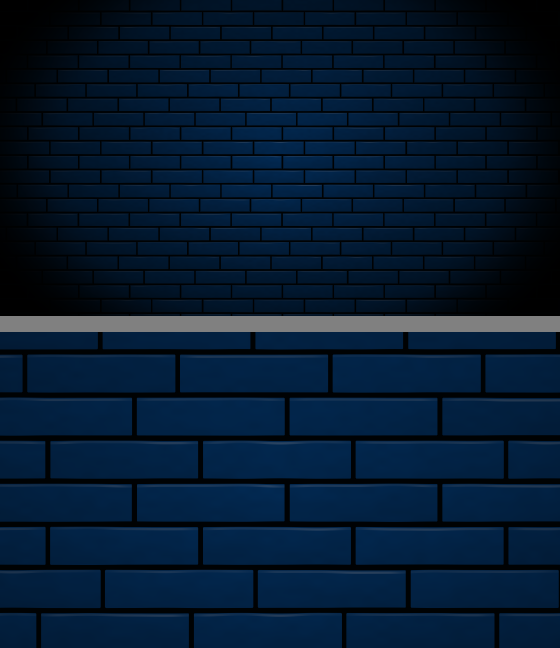
Top: the whole. Bottom: its middle third, enlarged.
Write a Shadertoy shader that draws this texture.

```glsl
// Dark blue brick wall in irregular running bond, lit by a soft central glow.

const vec2 GRID = vec2(11.0, 22.0);         // bricks across, courses down
const float COURSE_SHIFT = 0.204;           // vertical phase of the courses
const vec2 JOINT = vec2(0.0050, 0.0056);    // mortar widths, in canvas heights
const float CORNER = 0.0012;
const float GLINT_HALF_WIDTH = 0.0012;

const vec3 MORTAR = vec3(0.001, 0.008, 0.014);
const vec3 BRICK_TINT = vec3(0.03, 0.50, 1.00);
const vec3 GLINT = vec3(0.20, 0.28, 0.38);

// Horizontal shift of each course; the bond repeats every 11 courses.
const float BOND[11] = float[11](
    0.047, 0.48, 0.84, 0.42, 0.04, 0.625, 0.19, 0.823, 0.33, 0.047, 0.48);

float hash(vec2 p) {
    vec3 q = fract(vec3(p.xyx) * 0.1031);
    q += dot(q, q.yzx + 33.33);
    return fract((q.x + q.y) * q.z);
}

// Value noise whose lattice wraps after the given period.
float wrapNoise(vec2 p, vec2 period) {
    vec2 i = floor(p);
    vec2 f = fract(p);
    f = f * f * (3.0 - 2.0 * f);
    vec2 a = mod(i, period);
    vec2 b = mod(i + 1.0, period);
    return mix(mix(hash(a), hash(vec2(b.x, a.y)), f.x),
               mix(hash(vec2(a.x, b.y)), hash(b), f.x), f.y);
}

float roundedBox(vec2 p, vec2 halfSize, float radius) {
    vec2 q = abs(p) - halfSize + radius;
    return length(max(q, 0.0)) + min(max(q.x, q.y), 0.0) - radius;
}

// Antialiased coverage of a signed distance.
float cover(float d, float pixel) {
    return clamp(0.5 - d / pixel, 0.0, 1.0);
}

// Elliptical glow, symmetric so that opposite edges agree.
float glow(vec2 uv) {
    float r = length((uv - 0.5) * vec2(2.0, 1.5));
    return max(0.31 - 0.21 * r, 0.0) * (1.0 - smoothstep(0.75, 1.15, r));
}

void mainImage(out vec4 fragColor, in vec2 fragCoord) {
    vec2 uv = fragCoord / iResolution.xy;
    float pixel = 1.0 / iResolution.y;
    float light = glow(uv);

    // Brick layout: courses are counted downwards from the top.
    float down = (1.0 - uv.y) * GRID.y + COURSE_SHIFT;
    float course = mod(floor(down), GRID.y);
    float along = (uv.x - 0.5) * GRID.x - BOND[int(course) % 11];
    vec2 id = vec2(mod(floor(along), GRID.x), course);
    vec2 cell = vec2(iResolution.x / iResolution.y, 1.0) / GRID;
    vec2 p = (fract(vec2(along, down)) - 0.5) * cell;
    vec2 halfSize = 0.5 * (cell - JOINT);

    // Slightly uneven brick outline
    float wave = wrapNoise(vec2(uv.x * GRID.x * 4.0, course), GRID * vec2(4.0, 1.0));
    float brick = cover(roundedBox(p, halfSize, CORNER) + 0.0006 * (wave - 0.5), pixel);

    // Brick face: small tone differences, faint grain, darker lower part
    float tone = 0.96 + 0.08 * hash(id + 17.0);
    vec2 grainGrid = GRID * vec2(12.0, 6.0);
    tone *= 0.97 + 0.06 * wrapNoise(uv * grainGrid, grainGrid);
    tone *= 1.0 - 0.06 * p.y / halfSize.y;
    vec3 face = BRICK_TINT * light * tone;

    // Worn highlight along the upper edge, sagging a little
    float depth = p.y + halfSize.y - 0.0016 * wave;
    float line = cover(abs(depth - GLINT_HALF_WIDTH) - GLINT_HALF_WIDTH, pixel);
    float ends = 1.0 - smoothstep(0.75, 1.0, abs(p.x) / halfSize.x);
    float wear = mix(0.25, 1.0, wave) * mix(0.4, 1.0, ends);
    face = mix(face, GLINT * light / 0.28, line * wear * 0.8);

    // Mortar fades with the glow as well
    vec3 mortar = MORTAR * (0.3 + 2.5 * light);
    fragColor = vec4(mix(mortar, face, brick), 1.0);
}
```
